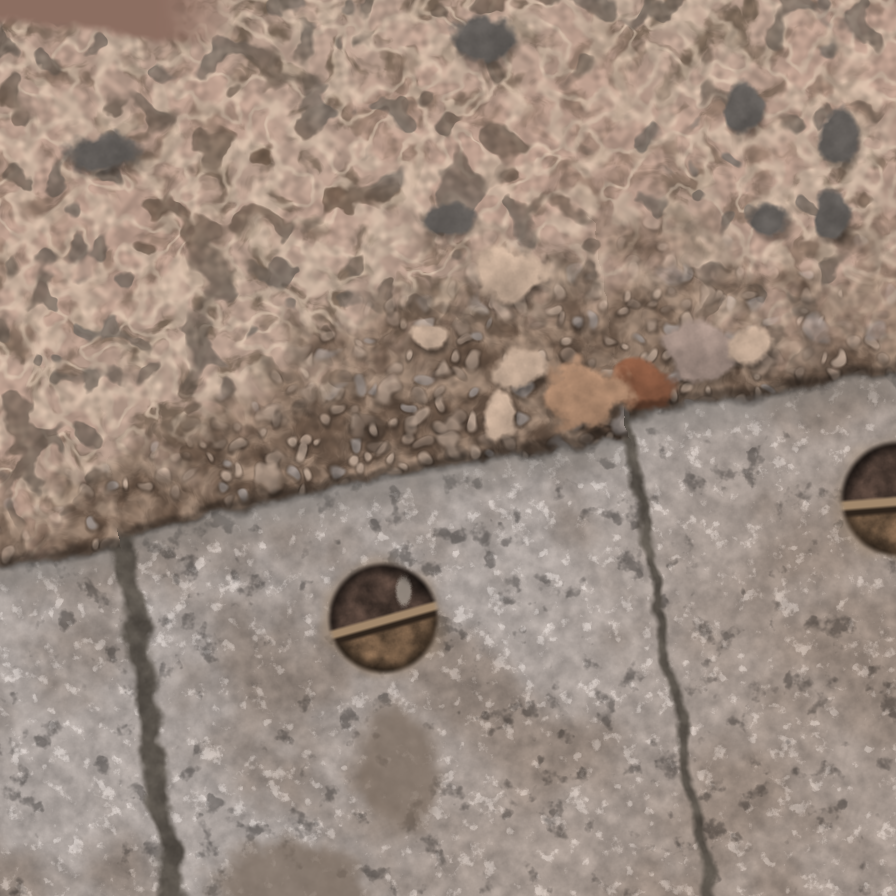
A three.js fragment shader for this texture:

```glsl
varying vec2 vUv;

float hash(vec2 p) {
  vec3 q = fract(vec3(p.xyx) * .1031);
  q += dot(q, q.yzx + 33.33);
  return fract((q.x + q.y) * q.z);
}

float noise(vec2 p) {
  p = mat2(.8, .6, -.6, .8) * p;
  vec2 i = floor(p), f = fract(p);
  f = f * f * (3. - 2. * f);
  return mix(mix(hash(i), hash(i + vec2(1, 0)), f.x),
             mix(hash(i + vec2(0, 1)), hash(i + 1.), f.x), f.y);
}

float fbm(vec2 p) {
  float sum = 0., amp = .53;
  for (int i = 0; i < 4; i++) {
    sum += amp * noise(p);
    p = mat2(1.6, 1.2, -1.2, 1.6) * p + 7.3;
    amp *= .5;
  }
  return sum;
}

// Smooth step falling from 1 to 0
float fall(float a, float b, float x) {
  return 1. - smoothstep(a, b, x);
}

// Coverage of a rough ellipse: centre in xy, radii in zw
float blob(vec2 p, vec4 e, float rough, float soft) {
  float d = length((p - e.xy) / e.zw) + (fbm(p * 38.) - .5) * rough;
  return fall(1. - soft, 1. + soft, d);
}

void stone(inout vec3 c, vec2 p, vec4 e, vec3 tint) {
  float shade = .82 + .32 * fbm(p * 60.) + 2. * (p.y - e.y);
  c *= 1. - .3 * blob(p + vec2(-.003, .007), e, .7, .3);
  c = mix(c, tint * shade, blob(p, e, 1.1, .2));
}

// Scattered pebbles, one candidate per cell
vec3 pebbles(vec3 base, vec2 p, float scale, float amount) {
  vec2 g = p * scale + (vec2(noise(p * 65.), noise(p * 65. + 19.)) - .5) * .6;
  for (int y = -1; y <= 1; y++) {
    for (int x = -1; x <= 1; x++) {
      vec2 id = floor(g) + vec2(x, y);
      float r = hash(id + 11.), size = .22 + .25 * hash(id + 71.);
      float on = step(hash(id + 53.), amount) * .85;
      vec2 d = g - id - .2 - .6 * vec2(hash(id), hash(id + 37.));
      d *= vec2(.8 + .5 * r, 1.25 - .4 * r);
      vec3 tint = mix(vec3(.48, .41, .36), vec3(.79, .7, .63), r);
      tint = mix(tint, vec3(.6, .56, .54), step(.8, hash(id + 91.)));
      base *= 1. - .2 * on * fall(size, size + .25, length(d + vec2(0, .1)));
      base = mix(base, tint * (.96 + .3 * d.y), on * fall(size - .15, size + .1, length(d)));
    }
  }
  return base;
}

// Pitted crust above, gravelly dirt towards the slabs
vec3 aggregate(vec2 p, float height) {
  vec2 warp = vec2(fbm(p * 24.), fbm(p * 24. + 31.)) - .5;
  vec2 q = p + warp * .04;
  float ridge = 1. - abs(2. * noise(q * 54. + 5.) - 1.);
  float pit = smoothstep(.64, .8, noise(q * 46. + 60.));
  vec3 crust = mix(vec3(.47, .4, .34), vec3(.71, .61, .55), smoothstep(.25, .56, fbm(q * 42.)));
  crust = mix(crust, vec3(.72, .59, .53), .45 * smoothstep(.4, .65, fbm(p * 6.)));
  crust = mix(crust, vec3(.82, .74, .66), .6 * smoothstep(.5, .95, ridge));
  crust = mix(crust, mix(vec3(.4, .32, .26), vec3(.42, .4, .38), noise(p * 13.)), pit * .7);
  vec3 dirt = mix(vec3(.37, .3, .25), vec3(.62, .53, .46), smoothstep(.2, .8, fbm(q * 44.)));
  dirt = pebbles(dirt, p, 54., .55);
  dirt = pebbles(dirt, p + 3., 31., .26);
  float reach = .21 - .3 * abs(p.x - .55);
  float dirty = fall(reach - .08, reach + .06, height + warp.x * .2);
  return mix(crust, dirt, dirty) * (.88 + .24 * noise(p * 130.));
}

vec3 concrete(vec2 p, float depth) {
  vec3 c = mix(vec3(.56, .51, .475), vec3(.67, .635, .615), smoothstep(.25, .65, fbm(p * 10.)));
  c = mix(c, vec3(.62, .55, .5), .5 * smoothstep(.4, .95, p.x + .3 * noise(p * 5.) - p.y * .5));
  c *= .83 + .33 * fbm(p * 75.);
  c += .14 * smoothstep(.6, .8, fbm(p * 90.));
  c *= 1. - .3 * smoothstep(.63, .8, fbm(p * 48. + 40.));
  return mix(c, vec3(.49, .47, .45), .5 * fall(0., .05, depth));
}

void screw(inout vec3 c, vec2 p, vec2 centre, float radius, float slope) {
  vec2 d = (p - centre) / radius;
  float r = length(d), line = d.y - slope * d.x + .04;
  c = mix(c, vec3(.6, .52, .44), .6 * fall(1., 1.4, r + .3 * noise(p * 35.)));
  vec3 head = mix(vec3(.43, .34, .26), vec3(.29, .23, .2), smoothstep(-.15, .1, line));
  head *= .5 + fbm(p * 65.);
  head = mix(head, vec3(.64, .6, .56), .8 * blob(d, vec4(.37, .5, .14, .27), .2, .3));
  head *= 1. - .5 * smoothstep(.7, .98, r);
  head = mix(head, vec3(.18, .14, .11), fall(.07, .16, abs(line + .08)));
  head = mix(head, vec3(.63, .53, .42), fall(.04, .12, abs(line)));
  c = mix(c, head, fall(.92, 1.06, r));
}

void main() {
  vec2 p = vUv;
  float wobble = fbm(p * 32.) - .5;
  float leftJoint = p.x - .195 + .147 * p.y + wobble * .025;
  float rightJoint = p.x - .792 + .175 * p.y + wobble * .02;
  float top = leftJoint < 0. ? .368 + .17 * p.x : .366 + .28 * p.x - .105 * p.x * p.x;
  top = rightJoint > 0. ? .416 + .17 * p.x : top;
  float height = p.y - top + wobble * .02;

  // Aggregate and its larger stones
  vec3 c = aggregate(p, height), slate = vec3(.39, .37, .355), cream = vec3(.77, .67, .59);
  stone(c, p, vec4(.54, .953, .032, .024), slate);
  stone(c, p, vec4(.495, .757, .03, .017), slate);
  stone(c, p, vec4(.83, .88, .018, .025), slate);
  stone(c, p, vec4(.938, .846, .02, .03), slate);
  stone(c, p, vec4(.927, .76, .02, .026), slate);
  stone(c, p, vec4(.86, .755, .022, .018), slate);
  stone(c, p, vec4(.12, .83, .042, .022), slate);
  stone(c, p, vec4(.715, .572, .033, .027), vec3(.53, .35, .26));
  stone(c, p, vec4(.653, .555, .046, .035), vec3(.66, .52, .42));
  stone(c, p, vec4(.777, .61, .038, .03), vec3(.64, .56, .52));
  stone(c, p, vec4(.58, .586, .024, .021), cream);
  stone(c, p, vec4(.557, .535, .019, .025), cream);
  stone(c, p, vec4(.565, .69, .035, .031), cream);
  stone(c, p, vec4(.478, .625, .019, .013), cream);
  stone(c, p, vec4(.84, .617, .023, .02), cream);
  float corner = smoothstep(.972, .988, p.y + .13 * p.x + wobble * .02);
  c = mix(c, vec3(.55, .43, .38), corner * fall(.17, .28, p.x));

  // Slabs with stains and screw heads
  vec3 slab = concrete(p, -height), stain = vec3(.47, .41, .36);
  slab = mix(slab, stain, .7 * blob(p, vec4(.443, .14, .045, .072), .5, .3));
  slab = mix(slab, stain, .7 * blob(p, vec4(.325, .012, .085, .048), .5, .25));
  screw(slab, p, vec2(.428, .31), .061, .28);
  screw(slab, p, vec2(1.003, .443), .064, .08);

  // Dark edge and open joints
  c = mix(slab, c, smoothstep(-.004, .004, height));
  c *= 1. - .35 * fall(.002, .012, abs(height - .003));
  float gap = max(fall(.008, .019, abs(leftJoint)), fall(.002, .01, abs(rightJoint)));
  gap *= fall(-.005, .012, height);
  vec3 crevice = mix(vec3(.2, .18, .16), vec3(.44, .41, .37), fbm(p * 50.));
  gl_FragColor = vec4(mix(c, crevice, gap * .9), 1.);
}
```
